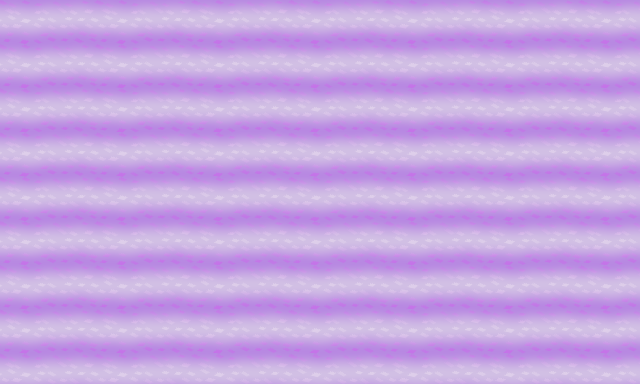
Reproduce this pattern procedurally as a Shadertoy shader.

```glsl
// Soft lilac bands with repeating rows of small tilted, jagged flakes.

vec2 hash2(vec2 cell) {
    vec2 s = vec2(dot(cell, vec2(127.1, 311.7)), dot(cell, vec2(269.5, 183.3)));
    return fract(sin(s) * 4375.85);
}

// Sheared diamond with a notched outline; q is in canvas heights.
float flakeDistance(vec2 q, vec2 size, float slant) {
    q.y -= q.x * slant;
    q.x += q.y * 0.6;
    float notch = 0.0011 * sin(q.x * 1150.0) * smoothstep(-0.002, 0.002, q.y);
    return (abs(q.x) / size.x + abs(q.y + notch) / size.y - 1.0) * size.y * 0.85;
}

// Cellular scatter: 7 columns by 6 rows in every tile.
float flakeCover(vec2 p, float pixel) {
    vec2 pitch = vec2(0.252 / 7.0, 0.1152 / 6.0);
    float cover = 0.0;
    float baseRow = floor(p.y / pitch.y);
    for (int j = -1; j <= 1; j++) {
        float row = baseRow + float(j);
        float stagger = 0.5 * mod(row, 2.0);
        float baseCol = floor(p.x / pitch.x - stagger);
        for (int i = -1; i <= 1; i++) {
            float col = baseCol + float(i);
            vec2 id = vec2(mod(col, 7.0), mod(row, 6.0));
            vec2 jitter = hash2(id + 3.0);
            vec2 look = hash2(id + 41.0);
            vec2 center = vec2(col + stagger, row) + 0.5 + (jitter - 0.5) * vec2(0.65, 0.5);
            vec2 size = vec2(0.0125, 0.0062) * mix(0.72, 1.12, look.x);
            float d = flakeDistance(p - center * pitch, size, mix(-0.3, 0.3, look.y));
            float shape = 1.0 - smoothstep(-0.6 * pixel, 0.6 * pixel, d);
            cover = max(cover, shape * mix(0.55, 1.0, look.y));
        }
    }
    return cover;
}

// Three-stop ramp from the dark band to the light band.
vec3 ramp(vec3 dark, vec3 middle, vec3 light, float t) {
    return t < 0.5 ? mix(dark, middle, t * 2.0) : mix(middle, light, t * 2.0 - 1.0);
}

void mainImage(out vec4 fragColor, in vec2 fragCoord) {
    vec2 p = fragCoord / iResolution.y;
    float pixel = 1.0 / iResolution.y;

    // Band lightness, with a faint sideways ripple
    float ripple = 0.0022 * sin(p.x * 24.93) + 0.0012 * sin(p.x * 74.8 + 1.7);
    float phase = (p.y - 0.085 + ripple) / 0.1152;
    float lightness = 0.5 - 0.5 * cos(6.28318 * phase);

    vec3 ground = ramp(vec3(0.72, 0.535, 0.885), vec3(0.775, 0.65, 0.89),
                       vec3(0.82, 0.75, 0.895), lightness);
    vec3 flake = ramp(vec3(0.77, 0.45, 0.91), vec3(0.815, 0.655, 0.91),
                      vec3(0.875, 0.815, 0.92), lightness);

    fragColor = vec4(mix(ground, flake, flakeCover(p, pixel)), 1.0);
}
```
